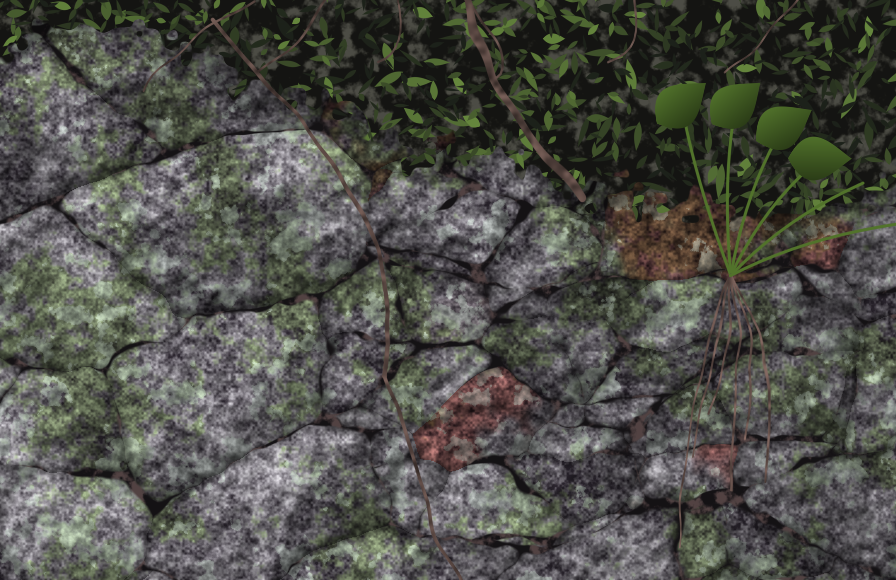
Give the GLSL for this texture, as a Shadertoy shader.

```glsl
// A mossy dry stone wall under dark foliage, crossed by roots and a leafy plant.
struct Stone { float edge; float id; vec2 rel; };

vec2 hash2(vec2 p) {
  return fract(sin(vec2(dot(p, vec2(127.1, 311.7)), dot(p, vec2(269.5, 183.3)))) * 43758.5453);
}

float noise(vec2 p) {
  vec2 i = floor(p), f = fract(p);
  f = f * f * (3.0 - 2.0 * f);
  return mix(mix(hash2(i).x, hash2(i + vec2(1, 0)).x, f.x),
             mix(hash2(i + vec2(0, 1)).x, hash2(i + vec2(1, 1)).x, f.x), f.y);
}

float fbm(vec2 p) {
  float sum = 0.0, amp = 0.53;
  for (int i = 0; i < 4; i++) {
    sum += amp * noise(p);
    p = mat2(1.6, 1.2, -1.2, 1.6) * p + 3.7;
    amp *= 0.5;
  }
  return sum;
}

// Voronoi cell with slightly rounded corners
Stone stoneCell(vec2 p, vec2 size, float seed) {
  vec2 q = p / size, nearest = vec2(9.0), cell = floor(q), base = cell;
  for (int k = 0; k < 9; k++) {
    vec2 g = base + vec2(k % 3 - 1, k / 3 - 1), r = g + 0.1 + 0.8 * hash2(g + seed) - q;
    if (dot(r, r) < dot(nearest, nearest)) { nearest = r; cell = g; }
  }
  float sum = 0.0;
  for (int k = 0; k < 25; k++) {
    vec2 g = cell + vec2(k % 5 - 2, k / 5 - 2), r = g + 0.1 + 0.8 * hash2(g + seed) - q;
    if (k != 12) sum += exp(-30.0 * dot(0.5 * (nearest + r), normalize(r - nearest)));
  }
  return Stone(-log(sum) / 30.0 * size.y, hash2(cell + seed + 41.0).y, -nearest * size);
}

// Distance to a quadratic curve
float curve(vec2 p, vec2 a, vec2 b, vec2 c) {
  float d = 9.0;
  vec2 from = a;
  for (int i = 1; i <= 10; i++) {
    float t = float(i) / 10.0;
    vec2 to = mix(mix(a, b, t), mix(b, c, t), t), v = to - from, w = p - from;
    d = min(d, length(w - v * clamp(dot(w, v) / dot(v, v), 0.0, 1.0)));
    from = to;
  }
  return d;
}

vec2 turn(vec2 p, float angle) {
  float c = cos(angle), s = sin(angle);
  return vec2(c * p.x + s * p.y, c * p.y - s * p.x);
}

float leaf(vec2 q, float len, float width, float taper) {
  float t = q.x / len;
  return max(abs(q.y) - width * (1.0 - t * t) * (1.0 - taper * t), abs(q.x) - len);
}

void paint(inout vec3 col, vec3 ink, float d, float px) {
  col = mix(col, ink, 1.0 - smoothstep(-px, px, d));
}

vec3 wall(vec2 p, float px) {
  vec2 w = turn(p, 0.14) + 0.08 * vec2(fbm(p * 7.0), fbm(p * 7.0 + 19.0));
  Stone s = stoneCell(w, vec2(0.38, 0.23), 3.0);
  if (s.id > mix(0.85, 0.35, smoothstep(0.4, 1.2, w.x - s.rel.x))) {
    Stone rubble = stoneCell(w, vec2(0.19, 0.11), 8.0);
    rubble.edge = min(rubble.edge, s.edge);
    s = rubble;
  }
  // Rock, rust, moss and lichen
  float blotch = fbm(p * 13.0 + s.id * 30.0) - 0.5, grain = fbm(p * 75.0) - 0.5;
  float value = 0.05 + blotch + 1.6 * grain + 0.8 * noise(p * 240.0) + 0.3 * (fract(s.id * 17.3) - 0.5);
  vec3 col = mix(vec3(0.25, 0.235, 0.26), vec3(0.56, 0.55, 0.57), clamp(value, -0.4, 1.3));
  float rust = smoothstep(0.87, 0.92, fract(s.id * 53.7)) * smoothstep(0.4, 0.6, fbm(p * 9.0 + 5.0));
  col *= mix(vec3(1), vec3(1.1, 0.75, 0.7), rust);
  float moss = smoothstep(0.48, 0.66, fbm(p * 10.0 + 50.0) + 0.5 * grain);
  col *= mix(vec3(1), vec3(0.78, 0.88, 0.66), moss);
  float lichen = smoothstep(0.6, 0.66, fbm(p * 22.0 + 80.0) + 0.5 * grain);
  col = mix(col, vec3(0.50, 0.54, 0.51) * (1.0 + grain), lichen * 0.5);
  // Facets and relief, lit from above
  float fold = dot(s.rel, turn(vec2(1, 0), s.id * 40.0)) + 0.1 * blotch;
  float light = mix(0.88, 1.1, smoothstep(-0.008, 0.008, fold)) + 0.9 * s.rel.y;
  light += 1.3 * (fbm(p * 30.0) - fbm(p * 30.0 + vec2(-0.15, 0.3)));
  light *= mix(0.7, 1.0, smoothstep(0.0, 0.014, s.edge)) * mix(1.08, 0.92, smoothstep(0.7, 1.5, p.x));
  col *= clamp(light, 0.3, 1.4);
  // Shadowed gaps with leaf litter
  vec3 gap = mix(vec3(0.08, 0.07, 0.08), vec3(0.32, 0.26, 0.26), smoothstep(0.45, 0.7, fbm(p * 50.0)));
  float rim = s.edge + 0.003 - 0.014 * noise(p * 13.0) * noise(p * 40.0);
  return mix(gap, col, smoothstep(-0.001 - px, 0.001 + px, rim));
}

vec3 foliage(vec2 p, float px) {
  vec3 col = mix(vec3(0.08, 0.08, 0.07), vec3(0.3, 0.3, 0.27), smoothstep(0.48, 0.75, fbm(p * 45.0)));
  for (int k = 0; k < 27; k++) {
    float layer = float(k / 9), size = 0.046 - 0.01 * layer;
    vec2 q = p / size + 31.0 * layer, g = floor(q) + vec2(k % 3 - 1, k / 3 % 3 - 1);
    vec2 h = hash2(g), m = hash2(g + 71.0);
    float d = leaf(turn(q - g - h, m.x * 6.3), 0.3 + 0.4 * h.y, 0.08 + 0.12 * m.y, 0.3) * size;
    float lit = m.y * smoothstep(0.25, 0.65, noise(g * size * 8.0));
    if (h.x > 0.35) paint(col, mix(vec3(0.11, 0.13, 0.1), vec3(0.4, 0.53, 0.24), lit), d, px);
  }
  return col;
}

void mainImage(out vec4 fragColor, in vec2 fragCoord) {
  float px = 0.7 / iResolution.y;
  vec2 p = fragCoord / iResolution.y, crown = vec2(1.26, 0.525);
  vec3 bark = vec3(0.34, 0.27, 0.25) * (0.6 + 0.8 * noise(p * 90.0)), stem = vec3(0.32, 0.45, 0.17);
  float crest = mix(0.94, 0.67, smoothstep(0.05, 1.15, p.x)) + 0.16 * fbm(p * vec2(7, 4)) - 0.08;
  vec3 col = wall(p, px) * mix(0.65, 1.0, smoothstep(0.0, 0.05, crest - p.y));
  float above = p.y - crest + 0.08 * noise(p * 50.0) - 0.04;
  col = mix(col, foliage(p, px), smoothstep(-0.004, 0.004, above));
  // Roots, twigs and stems
  vec2 v = p + 0.018 * vec2(noise(p * 14.0), noise(p * 14.0 + 9.0)) - 0.009;
  paint(col, bark, curve(v, vec2(0.37, 0.96), vec2(0.72, 0.62), vec2(0.67, 0.35)) - 0.0036, px);
  paint(col, bark, curve(v, vec2(0.67, 0.35), vec2(0.7, 0.19), vec2(0.8, -0.02)) - 0.003, px);
  paint(col, bark, curve(v, vec2(0.79, 1.02), vec2(0.85, 0.83), vec2(1, 0.66)) - 0.0065, px);
  for (int i = 0; i < 6; i++) {
    float n = float(i), angle = 1.85 - 0.31 * n;
    vec2 h = hash2(vec2(n, 23)), a = vec2(0.25 + 0.2 * n, 0.8 + 0.1 * h.x), root = vec2(1.17 + 0.03 * n, 0.3 * h.x * h.x);
    paint(col, bark, curve(v, a, a + 0.08 * h, a + vec2(0.4 * h.y - 0.1, 0.16)) - 0.002, px);
    paint(col, bark * 1.15, curve(v, crown, vec2(root.x + 0.03, 0.38), root) - 0.0018, px);
    vec2 tip = crown + (0.25 + 0.08 * h.y) * turn(vec2(1, 0), -angle);
    paint(col, stem, curve(p, crown, mix(crown, tip, 0.5) + vec2(-0.02, 0.02), tip) - 0.0026, px);
    vec2 q = turn(p - tip, angle - 1.5 + 0.8 * h.x);
    if (i < 4) paint(col, stem * (0.75 + 6.0 * q.y), leaf(q, 0.055, 0.036, 0.45), px);
  }
  fragColor = vec4(clamp(col, 0.0, 1.0), 1.0);
}
```
